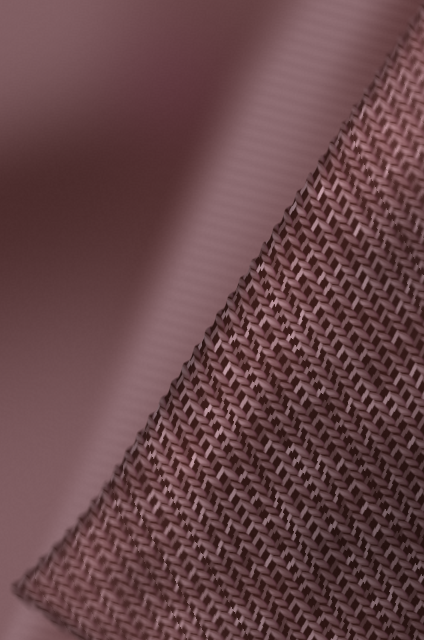
A WebGL 2 fragment shader for this texture:

```glsl
#version 300 es
precision highp float;

#define RIB_PITCH 0.0325
#define STITCH_PITCH 0.0195
#define RIB_LEAN 0.55
#define EDGE_SLOPE 0.66
#define FOLD_SLOPE 0.43
#define FOCUS_RIB 0.65
#define GRAIN 0.012

uniform vec2 u_resolution;
out vec4 outColor;

const vec3 SHADOW = vec3(0.21, 0.10, 0.09);
const vec3 BROWN = vec3(0.34, 0.20, 0.20);
const vec3 MAUVE = vec3(0.45, 0.31, 0.32);
const vec3 ROSE = vec3(0.55, 0.42, 0.44);
const vec3 SHINE = vec3(0.69, 0.56, 0.59);
const vec3 PLUM = vec3(0.41, 0.21, 0.29);

float hash(vec2 p) {
    return fract(sin(dot(p, vec2(127.1, 311.7))) * 43758.5);
}

float noise(vec2 p) {
    vec2 i = floor(p), f = fract(p);
    f = f * f * (3.0 - 2.0 * f);
    return mix(mix(hash(i), hash(i + vec2(1, 0)), f.x),
               mix(hash(i + vec2(0, 1)), hash(i + vec2(1, 1)), f.x), f.y);
}

float bell(float x, float width) {
    return exp(-x * x / (width * width));
}

float smoothMin(float a, float b, float k) {
    float h = max(k - abs(a - b), 0.0) / k;
    return min(a, b) - h * h * k * 0.25;
}

// Signed distance into the knitted cloth, with a rounded lower corner
float clothDistance(vec2 p) {
    float low = max(0.25 - p.y, 0.0);
    float side = (p.x - 0.005 - EDGE_SLOPE * p.y + 1.5 * low * low) * 0.835;
    float hem = (0.72 * p.x + p.y - 0.088) / 1.23;
    return smoothMin(side, hem, 0.025);
}

// Out-of-focus cloth behind: a shaded hollow and a soft diagonal fold
vec3 backdrop(vec2 p) {
    float h = p.y - 0.69 - 0.25 * p.x;
    float hollow = bell(h, h > 0.0 ? 0.13 + 0.1 * p.x : 0.27);
    vec3 col = mix(mix(ROSE, MAUVE, 0.45), BROWN * 0.87, hollow);
    col = mix(col, BROWN, 0.55 * smoothstep(0.08, 0.34, p.x) * smoothstep(0.3, 0.6, p.y));
    col = mix(col, PLUM, 0.25 * bell(length(p - vec2(0.27, 0.87)), 0.11));

    float across = p.x - FOLD_SLOPE * p.y - 0.15 * max(p.y - 0.88, 0.0);
    float soft = 0.018 + 0.045 * p.y;
    vec3 fold = mix(MAUVE, ROSE, bell(across - 0.02 - 0.06 * p.y, 0.04 + 0.08 * p.y));
    fold = mix(fold, BROWN, 0.7 * smoothstep(0.11, 0.22, across) * smoothstep(0.65, 1.0, p.y));
    fold += 0.008 * sin(p.y * 330.0 + p.x * 90.0) * smoothstep(0.0, 0.06, across);
    return mix(col, fold, smoothstep(-soft, soft, across));
}

// Ribs of slanted chain stitches joined by bright slanted threads
vec3 knit(vec2 p, float rib, float d, float blur) {
    float column = rib / RIB_PITCH;
    float id = floor(column);
    float f = fract(column) - 0.5;
    float row = dot(p, vec2(0.48, -0.876)) / STITCH_PITCH + 0.4 * hash(vec2(id, 3.0));
    float soft = 0.09 + 0.22 * blur;

    // Threads bridging the dark holes
    float gap = fract(column) < 0.5 ? f + 1.0 : f;
    float bridgeRow = row + 0.9 * gap;
    float bridge = abs(fract(bridgeRow) - 0.5);
    float jitter = hash(vec2(floor(column + 0.5), floor(bridgeRow)));
    float thread = 1.0 - smoothstep(0.19 - soft, 0.19 + soft, bridge);
    vec3 yarn = mix(MAUVE, SHINE, 0.25 + 0.75 * jitter);
    vec3 col = mix(SHADOW, yarn, thread * (0.5 + 0.5 * jitter));

    // Twisted strand over each rib, lit from the left
    float twist = row - 1.3 * f + 0.12 * sin(row * 2.1 + id);
    float cell = fract(twist);
    float loopShape = sin(3.14159 * cell);
    float halfWidth = 0.17 + 0.11 * loopShape;
    float strand = 1.0 - smoothstep(halfWidth - soft, halfWidth + soft, abs(f));
    float light = loopShape * (0.75 - 1.1 * f) + 0.3 * (hash(vec2(id, floor(twist))) - 0.5);
    vec3 ribColor = mix(SHADOW * 1.15, MAUVE, smoothstep(0.0, 0.55, light));
    ribColor = mix(ribColor, SHINE, 0.6 * smoothstep(0.55, 1.05, light));
    ribColor = mix(ribColor, PLUM, 0.4 * smoothstep(0.08, 0.25, f));
    col = mix(col, ribColor, strand);

    // Broad lighting and defocus
    float glow = bell(d - 0.07, 0.08);
    col = mix(col, mix(BROWN, MAUVE, 0.65 + 0.3 * p.y), 0.5 * blur);
    col *= 0.88 + 0.2 * glow + 0.18 * smoothstep(0.5, 0.95, p.y);
    col *= 0.92 + 0.16 * noise(p * 14.0);
    col *= 1.0 - 0.2 * smoothstep(0.15, 0.42, d) * (1.0 - smoothstep(0.2, 0.6, p.y));
    return col * mix(0.78, 1.0, smoothstep(0.0, 0.025, d));
}

void main() {
    vec2 p = gl_FragCoord.xy / u_resolution.y;
    float d = clothDistance(p);
    // Ribs bend as they wrap round the edge
    float rib = p.x + RIB_LEAN * p.y - 0.02 * exp(-max(d, 0.0) / 0.03);
    float blur = smoothstep(0.15, 0.6, abs(rib - FOCUS_RIB));

    float scallop = 0.0025 * cos(6.28318 * (rib / RIB_PITCH - 0.5));
    float rim = 0.0018 + 0.007 * blur;
    float cover = smoothstep(-rim, rim, d + scallop);
    vec3 col = mix(backdrop(p), knit(p, rib, d, blur), cover);

    col += GRAIN * (noise(p * 420.0) - 0.5);
    outColor = vec4(clamp(col, 0.0, 1.0), 1.0);
}
```
